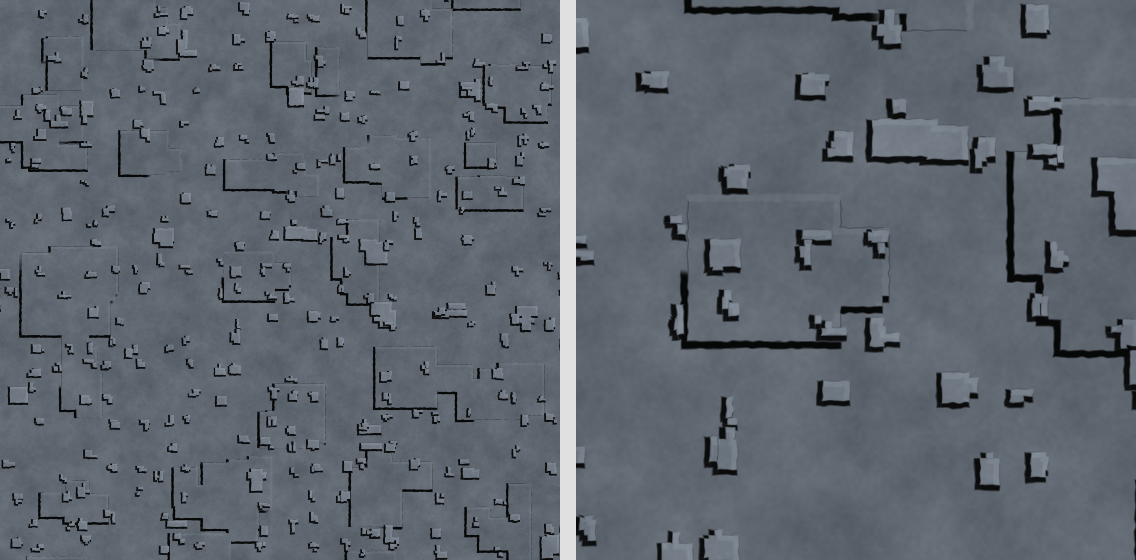
Left, the full canvas; right, a detail of the centre.
Write a WebGL 1 fragment shader that draws this texture.

```glsl
precision highp float;
// Slate-grey plating: stepped plates and small raised blocks with black lower-left shadows.
uniform vec2 u_resolution;

const vec3 SLATE_DARK = vec3(0.325, 0.355, 0.390);
const vec3 SLATE_LIGHT = vec3(0.425, 0.455, 0.490);
const vec3 BLOCK_TINT = vec3(0.060, 0.064, 0.068);
const vec3 RIM_TINT = vec3(0.040, 0.044, 0.047);
const vec3 SHADOW = vec3(0.025, 0.026, 0.028);

const float PLATE_CELLS = 5.0;
const float BLOCK_CELLS = 8.0;
const float CHIP_CELLS = 22.0;
const float PLATE_SHADOW = 0.0042;
const float BLOCK_SHADOW = 0.0038;
const float CHIP_SHADOW = 0.0034;
const float RAGGEDNESS = 0.0012;
const float MOTTLE_SCALE = 26.0;
const float MOTTLE_CONTRAST = 1.35;

float hash(vec2 p) {
  vec3 q = fract(vec3(p.xyx) * 0.1031);
  q += dot(q, q.yzx + 33.33);
  return fract((q.x + q.y) * q.z);
}

vec2 hash2(vec2 p) {
  return vec2(hash(p), hash(p + vec2(71.7, 19.3)));
}

float noise(vec2 p) {
  vec2 i = floor(p), f = fract(p);
  f = f * f * (3.0 - 2.0 * f);
  return mix(mix(hash(i), hash(i + vec2(1.0, 0.0)), f.x),
             mix(hash(i + vec2(0.0, 1.0)), hash(i + 1.0), f.x), f.y);
}

float mottle(vec2 p) {
  float sum = 0.0, weight = 0.36;
  for (int i = 0; i < 5; i++) {
    sum += weight * noise(p);
    p = mat2(1.6, 1.2, -1.2, 1.6) * p + 13.7;
    weight *= 0.72;
  }
  return sum / 1.037;
}

float box(vec2 p, vec2 halfSize) {
  vec2 d = abs(p) - halfSize;
  return max(d.x, d.y);
}

// Coverage of scattered rectangle clusters, sampled here, to the right, above and diagonally.
vec4 clusters(vec2 p, float cells, float density, vec2 sizeRange, float spread,
              float shift, float seed, float blur) {
  vec2 g = p * cells, home = floor(g);
  float s = shift * cells;
  vec4 d = vec4(1.0);
  for (int y = -1; y <= 1; y++) {
    for (int x = -1; x <= 1; x++) {
      vec2 cell = home + vec2(float(x), float(y));
      vec2 key = cell + seed;
      if (hash(key + 5.3) > density) continue;
      vec2 center = cell + 0.5 + 0.6 * (hash2(key) - 0.5);
      for (int i = 0; i < 3; i++) {
        vec2 k = key + 37.1 * float(i + 1);
        vec2 r = hash2(k + 3.9);
        vec2 halfSize = mix(vec2(sizeRange.x), vec2(sizeRange.y), r * r);
        vec2 q = g - center - spread * (hash2(k) - 0.5);
        d = min(d, vec4(box(q, halfSize), box(q + vec2(s, 0.0), halfSize),
                        box(q + vec2(0.0, s), halfSize), box(q + s, halfSize)));
      }
    }
  }
  return 1.0 - smoothstep(-blur, blur, d / cells);
}

// Left and bottom shadows, each with its own strength.
float castShadow(vec4 c, vec2 strength) {
  float side = max(c.y * strength.x, c.z * strength.y);
  return (1.0 - c.x) * max(side, c.w * strength.x * strength.y);
}

float topRightRim(vec4 c) {
  return c.x * (1.0 - c.w);
}

void main() {
  vec2 p = gl_FragCoord.xy / min(u_resolution.x, u_resolution.y);
  float blur = max(0.0008, 0.6 / min(u_resolution.x, u_resolution.y));

  // Mottled stone
  float tone = 0.5 + MOTTLE_CONTRAST * (mottle(p * MOTTLE_SCALE) - 0.5);
  tone += 0.16 * (noise(p * 430.0) - 0.5);
  vec3 color = mix(SLATE_DARK, SLATE_LIGHT, clamp(tone, 0.0, 1.0));

  // Slightly worn edges
  vec2 worn = p + RAGGEDNESS * (vec2(noise(p * 260.0), noise(p * 260.0 + 47.0)) - 0.5);

  // Large plates, whose shadows break off in places
  vec4 plate = clusters(worn, PLATE_CELLS, 0.85, vec2(0.10, 0.40), 0.40,
                        PLATE_SHADOW, 11.0, blur);
  vec2 gates = smoothstep(0.32, 0.37, vec2(noise(p * 9.0), noise(p * 9.0 + 83.0)));
  color += RIM_TINT * topRightRim(plate) * 0.8;
  color = mix(color, SHADOW, castShadow(plate, gates));

  // Mid-sized blocks
  vec4 block = clusters(worn, BLOCK_CELLS, 0.35, vec2(0.03, 0.16), 0.26,
                        BLOCK_SHADOW, 151.0, blur);
  color = mix(color, SHADOW, castShadow(block, vec2(0.95)));
  vec3 stone = mix(SLATE_DARK, SLATE_LIGHT, clamp(tone, 0.0, 1.0)) + BLOCK_TINT;
  color = mix(color, stone + RIM_TINT * topRightRim(block), block.x);

  // Small chips
  vec4 chip = clusters(worn, CHIP_CELLS, 0.55, vec2(0.04, 0.20), 0.28,
                       CHIP_SHADOW, 307.0, blur);
  color = mix(color, SHADOW, castShadow(chip, vec2(0.95)));
  color = mix(color, stone + RIM_TINT * topRightRim(chip), chip.x);

  gl_FragColor = vec4(color, 1.0);
}
```
